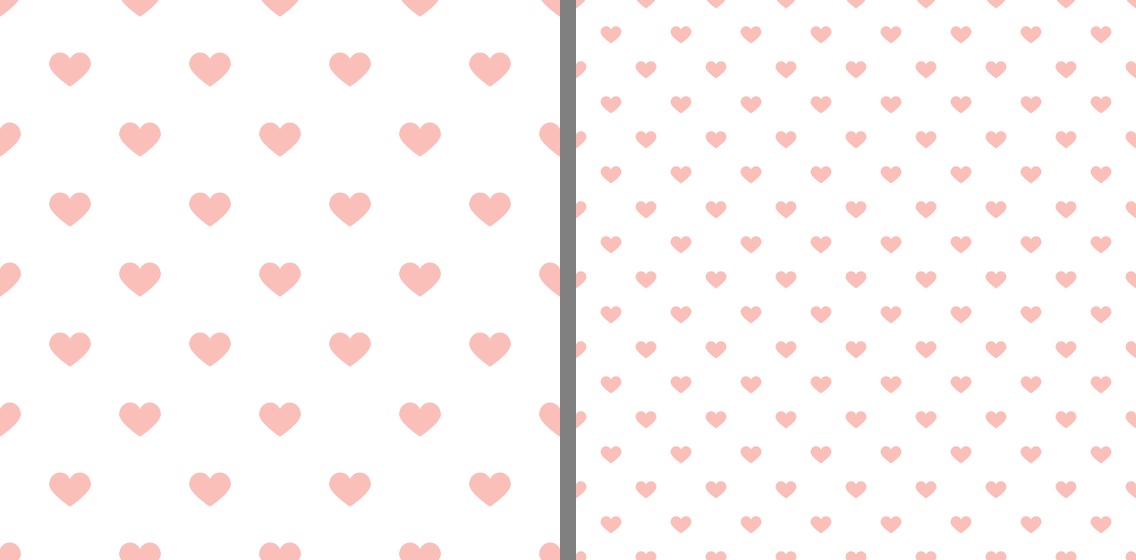
Left, the tile; right, the same tile 2 across and 2 down.
This pattern is drawn by a three.js fragment shader. Its source:

```glsl
// Staggered rows of small pink hearts on a white ground, tiling seamlessly.
varying vec2 vUv;

const vec3 GROUND = vec3(1.0);
const vec3 PINK = vec3(0.98, 0.75, 0.72);
const float REPEATS = 4.0;        // cells across and down, two hearts per cell
const float EDGE = 0.002;         // width of the smoothed outline, in canvas units

// Heart proportions, in units of one cell
const float HALF_WIDTH = 0.1484;
const float SHOULDER = 0.0417;    // height of the widest part
const vec2 LOBE_RADII = vec2(0.0781, 0.0833);
const float SIDE_DROP = 0.1146;   // linear fall of the lower side
const float SIDE_CURVE = 0.0469;  // quadratic fall of the lower side

// Approximate signed distance to an ellipse centred on the origin
float ellipseDistance(vec2 p, vec2 radii) {
  float k = length(p / radii);
  return k * (k - 1.0) / max(length(p / (radii * radii)), 0.0001);
}

// Heart: two elliptical lobes above the shoulder, parabolic sides below
float heartDistance(vec2 p) {
  p.x = abs(p.x);
  if (p.y > SHOULDER) {
    vec2 lobe = vec2(HALF_WIDTH - LOBE_RADII.x, SHOULDER);
    return ellipseDistance(p - lobe, LOBE_RADII);
  }
  // Solve depth = SIDE_DROP * t + SIDE_CURVE * t * t; the tip is at t = 1
  float depth = SHOULDER - p.y;
  float root = sqrt(SIDE_DROP * SIDE_DROP + 4.0 * SIDE_CURVE * depth);
  float t = (root - SIDE_DROP) / (2.0 * SIDE_CURVE);
  float slope = 2.0 * HALF_WIDTH * t / root;
  return (p.x - HALF_WIDTH * (1.0 - t * t)) / sqrt(1.0 + slope * slope);
}

void main() {
  // Hearts sit on the cell corners and the cell centres
  vec2 cell = vUv * REPEATS;
  vec2 fromCorner = fract(cell + 0.5) - 0.5;
  vec2 fromCentre = fract(cell) - 0.5;
  float d = min(heartDistance(fromCorner), heartDistance(fromCentre)) / REPEATS;

  float cover = 1.0 - smoothstep(-0.5 * EDGE, 0.5 * EDGE, d);
  gl_FragColor = vec4(mix(GROUND, PINK, cover), 1.0);
}
```
